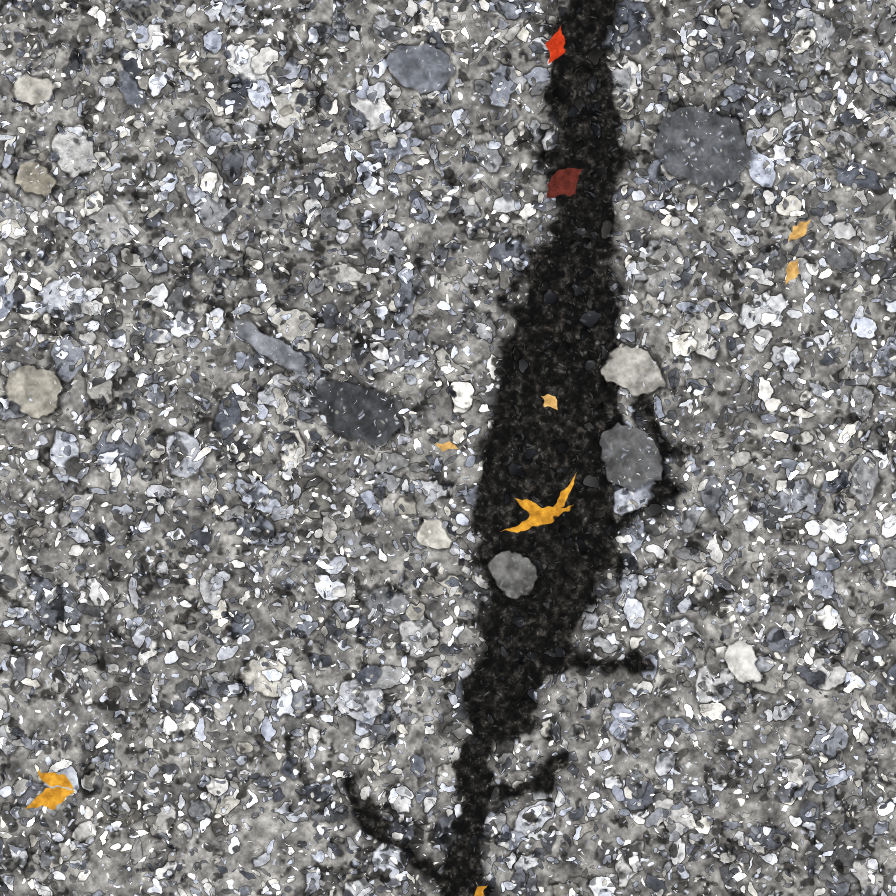
Give the GLSL for this texture, as a Shadertoy shader.

```glsl
// Weathered asphalt with angular gravel, a dark ragged crack and a few leaves.

// Crack centre and half-width, evenly spaced from top to bottom
const vec2 CRACK[13] = vec2[](
  vec2(.657,.031), vec2(.651,.031), vec2(.651,.038), vec2(.645,.037), vec2(.632,.051),
  vec2(.625,.066), vec2(.61,.073), vec2(.612,.078), vec2(.603,.064), vec2(.57,.042),
  vec2(.542,.02), vec2(.528,.02), vec2(.52,.02));

// Side fissures: start and end
const vec4 FISSURE[7] = vec4[](
  vec4(.39,.128,.462,.04), vec4(.462,.04,.52,.01), vec4(.69,.57,.755,.5),
  vec4(.755,.5,.735,.435), vec4(.735,.435,.67,.4), vec4(.62,.275,.715,.26),
  vec4(.55,.105,.635,.14));

// Large stones: centre and radii, then tone, warmth and angle
const vec4 STONE[12] = vec4[](
  vec4(.397,.538,.042,.034), vec4(.036,.898,.018,.017), vec4(.04,.566,.032,.026),
  vec4(.71,.588,.027,.03), vec4(.043,.798,.02,.017), vec4(.488,.405,.018,.014),
  vec4(.83,.262,.022,.02), vec4(.573,.362,.02,.024), vec4(.782,.837,.05,.046),
  vec4(.47,.925,.03,.024), vec4(.3,.618,.042,.014), vec4(.702,.492,.028,.038));
const vec3 STONE_LOOK[12] = vec3[](
  vec3(.33,-.4,.1), vec3(.8,.5,.3), vec3(.68,.7,.2), vec3(.72,.4,.3),
  vec3(.66,.9,-.4), vec3(.86,.5,.2), vec3(.9,.3,-.5), vec3(.5,.1,.2),
  vec3(.42,-.4,.2), vec3(.53,-.7,.1), vec3(.62,-.5,-.5), vec3(.45,-.1,.4));

// Leaf pieces: start and end, then half-width and colour index
const vec4 LEAF[12] = vec4[](
  vec4(.56,.407,.64,.435), vec4(.617,.424,.645,.472), vec4(.575,.443,.612,.424),
  vec4(.612,.928,.628,.97), vec4(.61,.778,.648,.812), vec4(.602,.561,.623,.541),
  vec4(.483,.506,.511,.499), vec4(.878,.731,.906,.755), vec4(.876,.682,.89,.71),
  vec4(.032,.1,.083,.117), vec4(.04,.142,.081,.118), vec4(.526,0,.545,.01));
const vec2 LEAF_LOOK[12] = vec2[](
  vec2(.01,0), vec2(.006,0), vec2(.008,0), vec2(.011,2), vec2(.018,3), vec2(.009,1),
  vec2(.006,1), vec2(.008,1), vec2(.007,1), vec2(.012,0), vec2(.009,0), vec2(.006,0));
const vec3 LEAF_COLOR[4] = vec3[](
  vec3(.86,.62,.25), vec3(.88,.7,.45), vec3(.83,.3,.17), vec3(.43,.23,.2));

vec4 hash4(vec2 p) {
  vec4 q = fract(p.xyxy * vec4(.1031, .1030, .0973, .1099));
  q += dot(q, q.wzxy + 33.33);
  return fract((q.xxyz + q.yzzw) * q.zywx);
}

vec2 noise2(vec2 p) {
  vec2 i = floor(p), f = fract(p);
  f = f * f * (3. - 2. * f);
  return mix(mix(hash4(i).xy, hash4(i + vec2(1, 0)).xy, f.x),
             mix(hash4(i + vec2(0, 1)).xy, hash4(i + 1.).xy, f.x), f.y);
}

vec2 jitter(vec2 p, float scale, float amount) {
  return amount * (noise2(p * scale) - .5);
}

float fbm(vec2 p) {
  return .5 * noise2(p).x + .3 * noise2(p * 2.1 + 7.).x + .2 * noise2(p * 4.3 + 19.).x;
}

vec2 rotate(vec2 p, float a) {
  return vec2(cos(a) * p.x + sin(a) * p.y, cos(a) * p.y - sin(a) * p.x);
}

float segmentDistance(vec2 p, vec2 a, vec2 b) {
  vec2 ab = b - a;
  return length(p - a - ab * clamp(dot(p - a, ab) / dot(ab, ab), 0., 1.));
}

// Pointed lens between a and b
float leafDistance(vec2 p, vec2 a, vec2 b, float width) {
  float halfLen = .5 * length(b - a);
  vec2 axis = normalize(b - a), q = p - .5 * (a + b);
  float along = abs(dot(q, axis)), across = abs(dot(q, vec2(-axis.y, axis.x)));
  return max(across - width * (1. - along / halfLen), along - halfLen);
}

vec3 mineral(float tone, float warmth) {
  return tone * (1. + warmth * vec3(.05, .015, -.08));
}

// Scattered angular chips with dark contact edges
vec3 addChips(vec3 col, vec2 p, float scale, float cover, vec2 tones, float px) {
  vec2 g = p * scale;
  float aa = max(px * scale, .03);
  for (int k = 0; k < 9; k++) {
    vec2 cell = floor(g) + vec2(k % 3 - 1, k / 3 - 1);
    vec4 a = hash4(cell + scale), b = hash4(cell + scale * 2.3 + 51.);
    vec2 q = rotate(g - cell - .1 - .8 * a.xy, a.z * 6.28);
    q.x += q.y * (b.x - .5);
    q.y *= 1. + 1.3 * b.y;
    float d = max(max(abs(q.x), abs(q.y)), dot(abs(q), vec2(.75))) - mix(.18, .55, a.w);
    float present = step(b.z, cover);
    col *= 1. - .38 * present * smoothstep(.15, 0., d);
    float tone = mix(tones.x, tones.y, pow(b.w, 1.6)) + .12 * q.x;
    vec3 face = mineral(tone, fract(b.w * 17.) * 1.4 - .9);
    col = mix(col, face, present * smoothstep(aa, -aa, d));
  }
  return col;
}

float crackDistance(vec2 p) {
  float s = clamp((1. - p.y) * 12., 0., 11.99);
  int i = int(s);
  vec2 shape = mix(CRACK[i], CRACK[i + 1], fract(s));
  float d = abs(p.x - shape.x) - shape.y;
  for (int k = 0; k < 7; k++)
    d = min(d, segmentDistance(p, FISSURE[k].xy, FISSURE[k].zw) - .008);
  return d;
}

void mainImage(out vec4 fragColor, in vec2 fragCoord) {
  vec2 p = fragCoord / iResolution.xy;
  float px = 1. / iResolution.y, grain = fbm(p * 150.);
  vec2 rough = p + jitter(p, 65., .007) + jitter(p, 170., .004);
  // Binder and gravel, from coarse to fine
  vec3 col = mix(vec3(.25), vec3(.72, .71, .69), fbm(p * 50.));
  col = addChips(col, rough, 19., .68, vec2(.38, .8), px);
  col = addChips(col, rough, 36., .55, vec2(.32, .95), px);
  col = addChips(col, rough, 67., .46, vec2(.31, 1.05), px);
  col = addChips(col, rough, 125., .34, vec2(.34, 1.15), px);
  col *= (.78 + .72 * grain) * mix(.55, 1., smoothstep(.24, .4, fbm(p * 62. + 31.)));
  col *= .92 + .16 * fbm(p * 5.) - .05 * p.x;
  // Crack filled with dark crumbs
  float d = crackDistance(p + jitter(p, 27., .032) + jitter(p, 75., .018));
  vec3 soil = vec3(.09) + vec3(.42, .4, .37) * pow(grain, 3.);
  soil = addChips(soil, rough, 58., .28, vec2(.1, .27), px);
  col = mix(col * mix(.72, 1., smoothstep(0., .018, d)), soil, smoothstep(.004, -.004, d));
  // Prominent stones
  for (int k = 0; k < 12; k++) {
    vec4 s = STONE[k];
    vec3 look = STONE_LOOK[k];
    vec2 q = rotate(rough + jitter(p, 30., .014) - s.xy, look.z) / s.zw;
    q = abs(q + vec2(.25 * q.y, 0));
    float e = (max(max(q.x, q.y), dot(q, vec2(.7))) - 1.) * min(s.z, s.w);
    vec3 face = mineral(look.x, look.y) * (.62 + .76 * fbm(p * 95.));
    col *= 1. - .4 * smoothstep(.006, 0., e);
    col = mix(col, face, .86 * smoothstep(.0015, -.0015, e));
  }
  // Pale mineral specks, sparse inside the crack
  vec3 specks = addChips(col, rough, 210., .2, vec2(.6, 1.), px);
  col = mix(col, max(col, specks), mix(.2, .8, smoothstep(-.004, .004, d)));
  // Leaves
  for (int k = 0; k < 12; k++) {
    vec2 look = LEAF_LOOK[k];
    float e = leafDistance(rough, LEAF[k].xy, LEAF[k].zw, look.x);
    col = mix(col, LEAF_COLOR[int(look.y)] * (.7 + .55 * grain), smoothstep(px, -px, e));
  }
  // Mild contrast
  col = clamp(col, 0., 1.);
  fragColor = vec4(mix(col, smoothstep(0., 1., col), .35), 1.);
}
```
